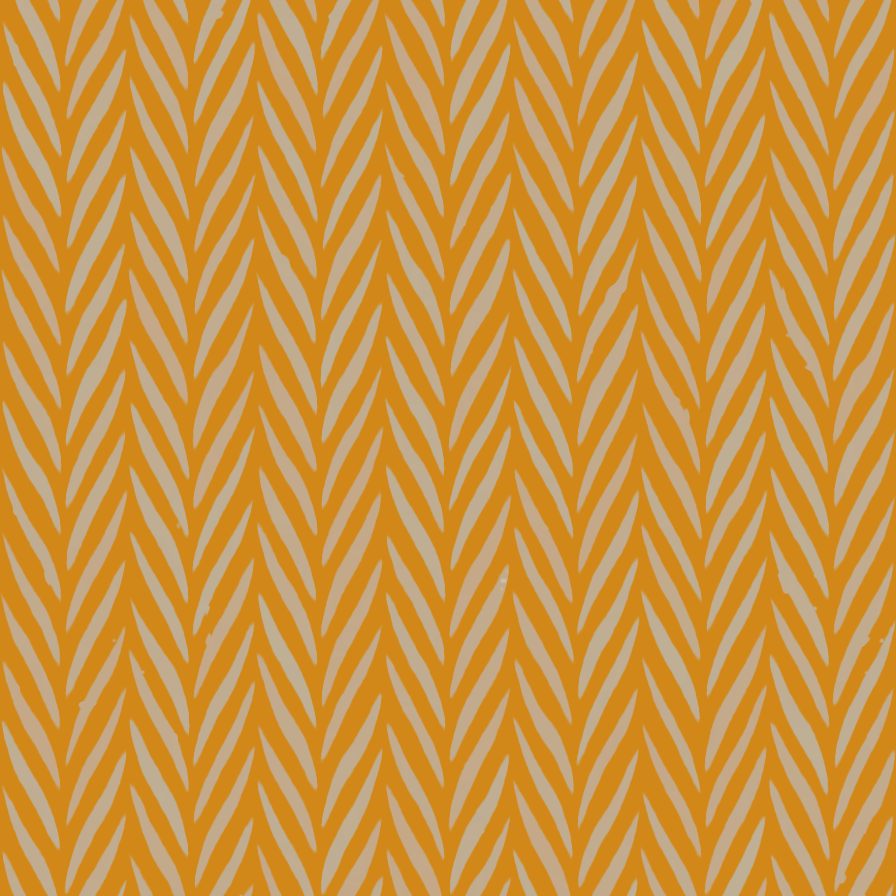
A three.js fragment shader for this pattern:

```glsl
// Hand-painted herringbone: 14 columns of slanted brush strokes, 14 to a column,
// leaning alternately to form 7 rows of chevrons. Each stroke is a tapered band
// around a gentle S-curve, with hashed length, width, tilt, outline and tint.
varying vec2 vUv;

const vec3 OCHRE = vec3(0.82, 0.535, 0.098);
const vec3 BONE = vec3(0.745, 0.685, 0.585);
const vec3 SAND = vec3(0.77, 0.66, 0.535);

float hash(vec2 p) {
  vec3 q = fract(p.xyx * vec3(0.1031, 0.1030, 0.0973));
  q += dot(q, q.yzx + 33.33);
  return fract((q.x + q.y) * q.z);
}

float noise(vec2 p) {
  vec2 i = floor(p), f = fract(p);
  f = f * f * (3.0 - 2.0 * f);
  return mix(mix(hash(i), hash(i + vec2(1.0, 0.0)), f.x),
             mix(hash(i + vec2(0.0, 1.0)), hash(i + vec2(1.0, 1.0)), f.x), f.y);
}

// Half width of a brush stroke: blunt foot, finer tip, 1 at the widest part
float taper(float s, float foot, float tip) {
  float peak = foot / (foot + tip);
  return pow(s / peak, foot) * pow((1.0 - s) / (1.0 - peak), tip);
}

void main() {
  vec2 p = vUv * 14.0;
  float soft = max(0.018, 0.7 * fwidth(p.y));

  // Position along the stroke: 0 at the foot, 1 at the tip
  float column = floor(p.x);
  float rising = mod(column, 2.0);
  float t = mix(1.0 - fract(p.x), fract(p.x), rising);

  // Steep at both ends, flatter in the middle
  float rise = 2.23 * (t + 0.035 * sin(6.2832 * t));
  float slope = 2.23 * (1.0 + 0.22 * cos(6.2832 * t));
  float across = p.y - mix(0.55, 0.07, rising) - rise;
  float row = floor(across + 0.5);
  vec2 id = vec2(column, row + 40.0);

  // Variation of placement, tilt and bend
  across -= row;
  across += 0.07 * (hash(id + 3.1) - 0.5);
  across += 0.12 * (hash(id + 7.7) - 0.5) * (t - 0.5);
  across += 0.09 * (noise(vec2(t * 3.5 + id.x * 17.0, id.y * 7.0)) - 0.5);
  float dist = abs(across) * inversesqrt(1.0 + slope * slope);

  // Uneven, tapered outline
  float start = mix(0.035, 0.01, rising) + 0.035 * hash(id + 11.3);
  float end = 0.985 - 0.035 * hash(id + 19.9);
  float s = clamp((t - start) / (end - start), 0.0, 1.0);
  float halfWidth = mix(0.09, 0.127, hash(id + 23.5));
  halfWidth *= taper(s, mix(0.32, 0.52, hash(id + 29.1)), mix(0.42, 0.7, hash(id + 31.7)));
  halfWidth += 0.016 * (noise(p * 5.0) - 0.5) + 0.009 * (noise(p * 17.0) - 0.5);

  // Rare burrs on the edge
  halfWidth += 0.06 * smoothstep(0.88, 1.0, noise(p * 4.0 + 60.0)) * step(0.75, hash(id + 37.3));

  float edge = max(dist - halfWidth, max(start - t, t - end));
  float paint = 1.0 - smoothstep(-soft, soft, edge);
  vec3 tint = mix(BONE, SAND, clamp(hash(id + 41.9) + 0.3 * (noise(p * 2.0) - 0.5), 0.0, 1.0));
  vec3 color = mix(OCHRE, tint, paint);

  // One pale scuff where the paint has flaked
  vec2 flake = p - vec2(7.88, 4.98);
  flake.x -= 0.2 * flake.y;
  float scuff = 1.0 - smoothstep(0.6, 1.0, length(flake / vec2(0.06, 0.24)));
  scuff *= smoothstep(0.3, 0.6, noise(p * 14.0));
  color = mix(color, vec3(0.8, 0.77, 0.72), 0.8 * scuff);

  gl_FragColor = vec4(color, 1.0);
}
```
